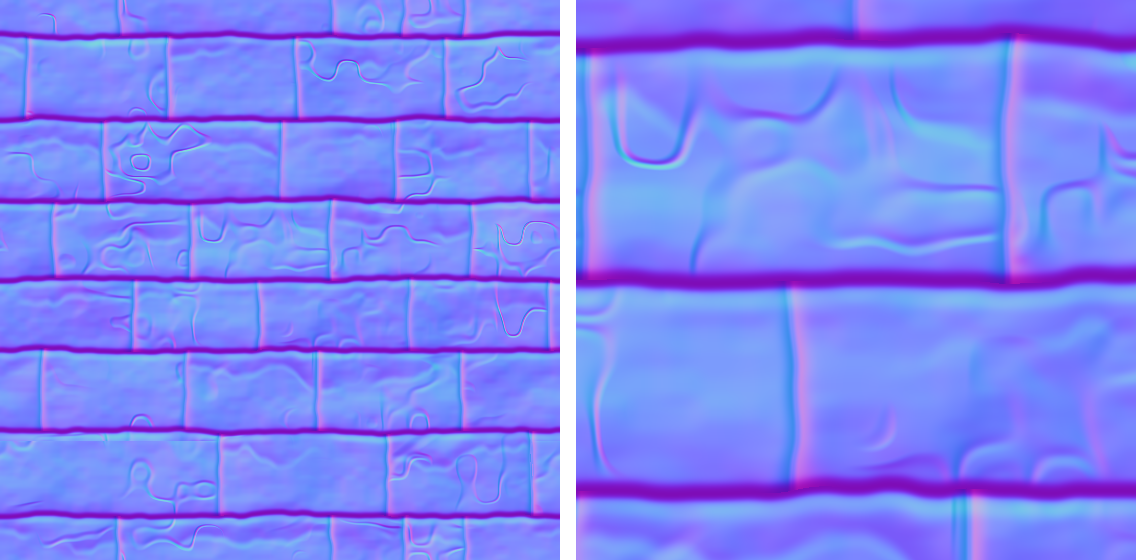
Left, the full canvas; right, a detail of the centre.
This texture map is drawn by a Shadertoy shader. Its source:

```glsl
const int ROWS = 7;
const int JOINTS = 4;

// Top edge of each course, measured downward
const float courseTop[ROWS] = float[](0.064, 0.212, 0.357, 0.499, 0.625, 0.771, 0.919);

// Upright joints of each course
const vec4 courseJoints[ROWS] = vec4[](
    vec4(0.046, 0.297, 0.530, 0.796),
    vec4(0.184, 0.500, 0.703, 0.948),
    vec4(0.094, 0.340, 0.591, 0.841),
    vec4(0.236, 0.461, 0.733, 0.983),
    vec4(0.077, 0.332, 0.569, 0.824),
    vec4(0.395, 0.693, 0.948, 0.948),
    vec4(0.212, 0.592, 0.720, 0.828));

float hash(vec2 p) {
    vec3 q = fract(p.xyx * 0.1031);
    q += dot(q, q.yzx + 33.33);
    return fract((q.x + q.y) * q.z);
}

// Value noise that wraps after the given period
float noise(vec2 p, vec2 period) {
    vec2 cell = floor(p), f = p - cell;
    vec2 a = mod(cell, period), b = mod(cell + 1.0, period);
    f = f * f * f * (f * (f * 6.0 - 15.0) + 10.0);
    return mix(mix(hash(a), hash(vec2(b.x, a.y)), f.x),
               mix(hash(vec2(a.x, b.y)), hash(b), f.x), f.y);
}

float bell(float x, float width) {
    x /= width;
    return exp(-x * x);
}

// Irregular course of an edge along its length
float wobble(float along, float id) {
    float broad = noise(vec2(along * 12.0, id), vec2(12.0, 64.0)) - 0.5;
    float fine = noise(vec2(along * 44.0, id + 20.0), vec2(44.0, 64.0)) - 0.5;
    return broad * 0.008 + fine * 0.003;
}

// span: distance past the previous edge, distance to the next, previous edge id
void addEdge(float pos, float edge, float id, inout vec3 span) {
    float d = fract(pos - edge);
    if (d < span.x) {
        span.x = d;
        span.z = id;
    }
    span.y = min(span.y, 1.0 - d);
}

// Height of the worn stone face
float relief(vec2 p, float seed) {
    float height = 0.0, amp = 0.017;
    vec2 freq = vec2(6.0, 8.0);
    for (int i = 0; i < 4; i++) {
        height += amp * noise(p * freq + seed, freq);
        freq *= 2.0;
        amp *= 0.4;
    }
    vec2 grid = vec2(9.0, 13.0);
    float vein = noise(p * grid + seed + 1.5 * noise(p * 24.0, vec2(24.0)), grid);
    float patchy = smoothstep(0.45, 0.75, noise(p * 7.0 + seed, vec2(7.0)));
    return height - 0.002 * patchy * (1.0 - smoothstep(0.0, 0.14, abs(vein - 0.5)));
}

vec2 reliefSlope(vec2 p, float seed) {
    const float e = 0.0025;
    float h = relief(p, seed);
    float dx = relief(p + vec2(e, 0.0), seed) - h;
    float dy = relief(p + vec2(0.0, e), seed) - h;
    return vec2(dx, -dy) / e;
}

// Sideways tilt of the left and right bevels, wider at the foot
float sideBevel(float left, float right, float bottom, float strength) {
    float flare = 1.0 + 0.9 * exp(-bottom / 0.016);
    float rise = bell(left, 0.0085 * flare) * smoothstep(0.0, 0.004, left);
    float fall = bell(right, 0.006 * flare) * smoothstep(0.0, 0.003, right);
    return strength * (0.72 * rise - 0.65 * fall);
}

// Deep shadowed underside and a faint lip on the upper edge
float bedBevel(float top, float bottom, float lip) {
    float under = 1.7 * bell(bottom, 0.005) + 0.5 * exp(-bottom / 0.013);
    return lip * bell(top - 0.011, 0.006) - under - 2.2 * bell(top, 0.004);
}

// Flaked band below the upper edge, ending in a raised rim
float flake(vec2 p, float top, float seed) {
    float depth = 0.018 + 0.045 * noise(vec2(p.x * 14.0, seed), vec2(14.0, 64.0))
                + 0.010 * noise(vec2(p.x * 50.0, seed), vec2(50.0, 64.0));
    float amount = smoothstep(0.3, 0.7, noise(vec2(p.x * 11.0, seed + 9.0), vec2(11.0, 64.0)));
    float c = top - depth;
    float band = smoothstep(-0.04, -0.008, c) * (1.0 - smoothstep(-0.008, 0.002, c));
    return amount * (0.2 * bell(c - 0.005, 0.005) - 0.27 * band);
}

void mainImage(out vec4 fragColor, in vec2 fragCoord) {
    vec2 uv = fragCoord / iResolution.xy;

    // Find the course, then the stone within it
    vec3 bed = vec3(1.0, 1.0, 0.0), side = bed;
    for (int i = 0; i < ROWS; i++)
        addEdge(1.0 - uv.y, courseTop[i] + wobble(uv.x, float(i)), float(i), bed);
    vec4 joints = courseJoints[int(bed.z)];
    for (int i = 0; i < JOINTS; i++)
        addEdge(uv.x, joints[i] + wobble(uv.y, 30.0 + float(i)), float(i), side);

    vec2 stone = vec2(side.z, bed.z);
    float seed = floor(50.0 * hash(stone + 3.0));
    float inset = min(min(bed.x, bed.y), min(side.x, side.y));

    // Face wear, fading out at the joints
    vec2 slope = reliefSlope(uv, seed) + vec2(0.0, flake(uv, bed.x, seed));
    slope.y += 0.06 * (hash(stone + 17.0) - 0.5);
    slope *= smoothstep(0.0, 0.012, inset);

    // Bevels around the stone
    float lip = 0.5 * noise(uv * vec2(16.0, 7.0) + seed, vec2(16.0, 7.0));
    float strength = 0.65 + 0.6 * noise(uv * 18.0, vec2(18.0));
    slope.x += sideBevel(side.x, side.y, bed.y, strength) - 0.03;
    slope.y += bedBevel(bed.x, bed.y, lip) + 0.12;

    vec3 normal = normalize(vec3(slope, 1.0));
    fragColor = vec4(0.5 + 0.5 * normal, 1.0);
}
```
